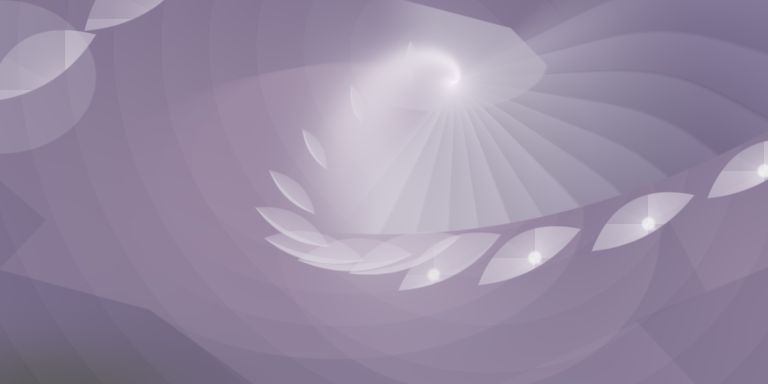
Give the GLSL for this background, as a WebGL 1 fragment shader.

```glsl
precision highp float;
uniform vec2 u_resolution;

const vec2 EYE = vec2(1.177, 0.786);
const vec3 SLATE = vec3(0.45, 0.41, 0.53);
const vec3 MAUVE = vec3(0.53, 0.475, 0.59);
const vec3 ROSE = vec3(0.64, 0.56, 0.66);
const vec3 MIST = vec3(0.71, 0.69, 0.75);
const vec3 PEARL = vec3(0.86, 0.84, 0.88);
const vec3 ASH = vec3(0.36, 0.355, 0.36);

float hash(float n) {
  return fract(sin(n * 12.99) * 437.58);
}

float fill(float d, float edge) {
  return 1.0 - smoothstep(-edge, edge, d);
}

float ellipse(vec2 p, vec2 center, vec2 radii) {
  return (length((p - center) / radii) - 1.0) * min(radii.x, radii.y);
}

// Signed side of the line from a to b, positive on its left
float side(vec2 p, vec2 a, vec2 b) {
  vec2 u = normalize(b - a);
  return u.x * (p.y - a.y) - u.y * (p.x - a.x);
}

float blob(vec2 p, vec2 center, vec2 size) {
  vec2 q = (p - center) / size;
  return exp(-dot(q, q));
}

vec2 bezier(vec2 a, vec2 b, vec2 c, vec2 d, float t) {
  float s = 1.0 - t;
  return s * s * s * a + 3.0 * s * s * t * b + 3.0 * s * t * t * c + t * t * t * d;
}

// Curved leaf from a to b; sail blends a smooth leaf into a faceted fan
vec3 paintShell(vec3 col, vec2 p, vec2 a, vec2 b, float width, vec2 spot, float sail, float edge) {
  float s = dot(p - a, b - a) / dot(b - a, b - a);
  float n = side(p, a, b);
  float arch = 4.0 * width * s * (1.0 - s);
  float belly = mix(0.75, 0.5, sail);
  float mask = fill(max(n - arch, -n - arch * belly), edge);
  float across = clamp(0.5 - 0.5 * n / max(arch, 0.001), 0.0, 1.0);
  vec2 ray = p - spot;
  float facet = hash(floor(atan(ray.y, ray.x + 0.0001) * 1.9) + 7.0);
  float fan = 0.22 + 0.28 * facet + 0.5 * exp(-length(ray) * 14.0);
  float leaf = 0.28 + 0.3 * across + 0.22 * smoothstep(0.68, 0.72, across);
  col = mix(col, PEARL, mask * mix(leaf, fan, sail));
  float core = sail * fill(length(ray) - 0.016, 0.006) + 0.35 * sail * exp(-length(ray) * 40.0);
  return mix(col, vec3(0.96), 0.75 * mask * min(core, 1.0));
}

// Broad colour fields and straight facets
vec3 backdrop(vec2 p, float edge) {
  vec3 col = mix(MAUVE, SLATE, 0.75 * smoothstep(0.7, 1.1, p.y) * smoothstep(1.1, 1.7, p.x));
  col = mix(col, ROSE, 0.85 * blob(p, vec2(0.62, 0.52), vec2(0.5, 0.42)));
  col = mix(col, ROSE, 0.4 * blob(p, vec2(1.95, 0.25), vec2(0.25, 0.3)));
  float notch = max(side(p, vec2(0.0, 0.53), vec2(0.12, 0.427)), -side(p, vec2(0.0, 0.3), vec2(0.12, 0.427)));
  col = mix(col, SLATE, 0.45 * fill(notch, edge));
  float slab = max(side(p, vec2(0.0, 0.297), vec2(0.39, 0.193)), side(p, vec2(0.39, 0.193), vec2(0.52, 0.1)));
  col = mix(col, SLATE, 0.75 * fill(slab, edge));
  float wedge = max(side(p, vec2(1.64, 0.16), vec2(1.84, 0.24)), -side(p, vec2(1.66, 0.16), vec2(1.81, 0.0)));
  col = mix(col, SLATE, 0.35 * fill(wedge, edge));
  float pane = max(side(p, vec2(1.73, 0.45), vec2(1.84, 0.24)), side(p, vec2(1.84, 0.24), vec2(1.66, 0.16)));
  col = mix(col, SLATE, 0.25 * fill(pane, edge));
  return mix(col, ASH, 0.9 * blob(p, vec2(0.1, -0.02), vec2(0.42, 0.13)));
}

// Nested sweeping bands beneath the chain
vec3 paintBands(vec3 col, vec2 p, float edge) {
  for (int i = 0; i < 5; i++) {
    float k = float(i);
    vec2 center = vec2(1.22 - 0.36 * min(k, 1.0) + 0.015 * k, 0.4 + 0.045 * k);
    vec2 radii = vec2(0.5 + 0.22 * min(k, 1.0) - 0.075 * k, 0.42 - 0.04 * k);
    float d = ellipse(p, center, radii);
    float rim = exp(-max(-d, 0.0) * 7.0);
    col = mix(col, ROSE, fill(d, edge) * (0.1 + 0.2 * rim) * smoothstep(0.25, 0.8, p.x));
  }
  return mix(col, MIST, 0.3 * fill(ellipse(p, vec2(0.0, 0.8), vec2(0.25, 0.2)), edge));
}

// Curved ribs opening away from the eye
vec3 paintFan(vec3 col, vec2 p, float r, float angle, float edge) {
  float floorLine = 0.39 + 0.27 * (p.x - 1.0) * (p.x - 1.0);
  float mask = fill(floorLine - p.y, edge) * smoothstep(0.82, 1.0, p.x);
  mask *= smoothstep(-2.6, -2.0, angle) * (1.0 - smoothstep(0.35, 0.8, angle));
  float phase = (angle + 0.35 * r + 0.03 * sin(9.0 * r)) * 4.8;
  float rib = fract(phase);
  rib *= 1.0 - smoothstep(0.88, 1.0, rib);
  vec3 tone = mix(MIST, SLATE + 0.04, smoothstep(0.15, 0.85, length((p - vec2(1.07, 0.6)) * vec2(1.0, 0.8))));
  tone += 0.06 * (rib - 0.45) + 0.025 * (hash(floor(phase)) - 0.5) * vec3(1.0, 0.7, 0.9);
  return mix(col, tone, mask * 0.9);
}

// Pale plate and luminous spiral around the eye
vec3 paintEye(vec3 col, vec2 p, float r, float angle, float edge) {
  vec2 radii = vec2(0.275, p.y < 0.84 ? 0.13 : 0.3);
  float plate = max(ellipse(p, vec2(1.15, 0.84), radii), side(p, vec2(1.05, 1.0), vec2(1.33, 0.927)));
  plate = max(plate, side(p, vec2(1.33, 0.927), vec2(1.425, 0.83)));
  col = mix(col, MIST, 0.75 * fill(plate, edge) * smoothstep(0.95, 1.15, p.x));
  float turn = mod(angle - 2.76 - 1.14 * log(r / 0.143 + 0.02) + 3.1416, 6.2832) - 3.1416;
  float spread = turn > 0.0 ? 0.85 : 0.42;
  float arm = exp(-turn * turn / (spread * spread)) * exp(-r * r * 4.5);
  col = mix(col, vec3(0.91, 0.89, 0.92), 0.85 * arm);
  col = mix(col, PEARL, 0.5 * blob(p, vec2(1.0, 0.67), vec2(0.2, 0.25)));
  return mix(col, vec3(1.0, 0.97, 1.0), 0.9 * exp(-r * 17.0));
}

void main() {
  vec2 p = gl_FragCoord.xy / u_resolution.y;
  p.x *= 2.0 * u_resolution.y / u_resolution.x;
  float edge = 1.2 / u_resolution.y;
  vec2 q = p - EYE;
  float r = length(q);
  float angle = atan(q.y, q.x + 0.00001);

  vec3 col = paintBands(backdrop(p, edge), p, edge);
  col += 0.015 * (fract(r * 8.0 + 0.4 * sin(angle * 2.0)) - 0.5);
  col = paintFan(col, p, r, angle, edge);
  col = paintEye(col, p, r, angle, edge);

  // Chain of shells, from broad sails to slender leaves
  for (int i = 0; i < 12; i++) {
    float k = float(i);
    float t = 0.13 * k - 0.0035 * k * k;
    vec2 tip = bezier(vec2(2.0, 0.57), vec2(1.25, 0.15), vec2(0.04, 0.17), vec2(1.05, 0.88), t);
    float tilt = min(0.5, 1.4 - 0.27 * k);
    float sail = 1.0 - smoothstep(2.0, 4.5, k);
    float size = mix(0.29, 0.1, smoothstep(4.5, 10.0, k));
    vec2 along = size * vec2(cos(tilt), sin(tilt));
    vec2 root = tip - 0.62 * sail * along;
    float width = mix(size * 0.17, 0.065, sail);
    col = paintShell(col, p, root, root + along * 1.05, width, tip - vec2(0.01, 0.015), sail, edge);
  }
  // Second chain in the upper left corner
  for (int i = 0; i < 2; i++) {
    vec2 shift = float(i) * vec2(0.26, 0.185);
    vec2 root = vec2(-0.04, 0.735) + shift;
    col = paintShell(col, p, root, root + vec2(0.29, 0.175), 0.085, vec2(0.17, 0.765) + shift, 1.0, edge);
  }
  gl_FragColor = vec4(clamp(col, 0.0, 1.0), 1.0);
}
```
